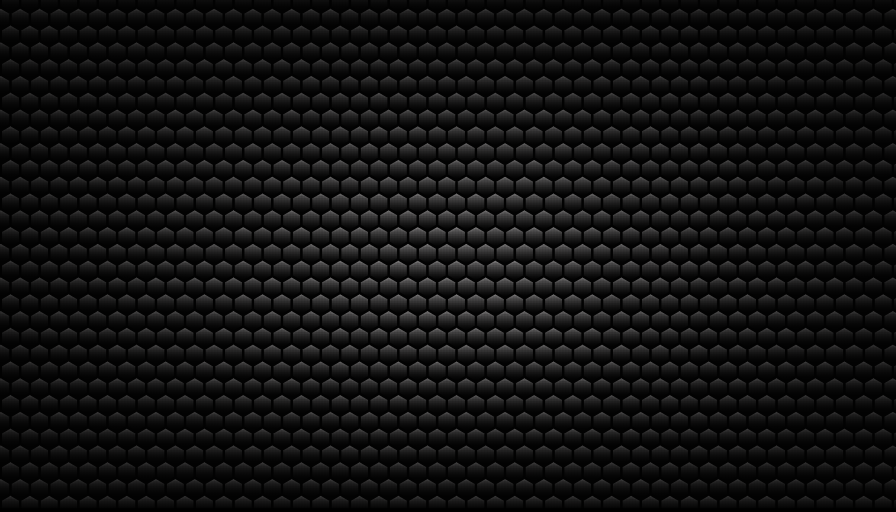
Reproduce this pattern procedurally as a WebGL 1 fragment shader.

```glsl
precision highp float;

uniform vec2 u_resolution;

const float COLUMNS = 46.2;
const float APOTHEM = 0.435;
const vec2 LATTICE = vec2(1.0, 1.7320508);
const vec3 GAP_COLOR = vec3(0.008);
const vec3 TILE_TINT = vec3(1.01, 0.995, 1.0);

float hash(vec2 p) {
  return fract(sin(dot(p, vec2(41.3, 289.1))) * 4375.5);
}

// Offset from the nearest hexagon centre in xy, that centre in zw.
vec4 hexCell(vec2 p) {
  vec2 evenCenter = floor(p / LATTICE + 0.5) * LATTICE;
  vec2 oddCenter = (floor(p / LATTICE) + 0.5) * LATTICE;
  vec2 a = p - evenCenter;
  vec2 b = p - oddCenter;
  return dot(a, a) < dot(b, b) ? vec4(a, evenCenter) : vec4(b, oddCenter);
}

// Signed distance to a hexagon with its points up and down.
float hexDistance(vec2 p, float apothem) {
  p = abs(p);
  return max(p.x, dot(p, vec2(0.5, 0.8660254))) - apothem;
}

// Soft elliptical spotlight, 1 in the middle of the canvas.
float spotlight(vec2 uv) {
  vec2 d = uv * 2.0 - 1.0;
  return exp(-1.8 * dot(d, d));
}

// Fine crossed threads on the tile faces.
float weave(vec2 p) {
  return sin((p.x + p.y * 1.6) * 21.0) * sin((p.x - p.y * 1.6) * 21.0);
}

// Tile brightness: lit at the upper point, falling to black below.
float tileShade(vec2 local, float dist, float light) {
  float height = clamp(local.y / (APOTHEM * 2.3094) + 0.5, 0.0, 1.0);
  float shade = pow(height, mix(2.3, 1.3, light));
  float rim = smoothstep(-0.12, -0.02, dist) * smoothstep(0.1, 0.3, local.y);
  return shade * mix(0.13, 0.4, light) * (1.0 + 0.2 * rim);
}

void main() {
  vec2 uv = gl_FragCoord.xy / u_resolution;
  float aspect = u_resolution.y / u_resolution.x;
  vec2 p = (uv - 0.5) * vec2(1.0, aspect) * COLUMNS - vec2(-0.06, 0.12);
  float pixel = COLUMNS / u_resolution.x;

  // Hexagonal tiles over dark gaps
  vec4 cell = hexCell(p);
  float dist = hexDistance(cell.xy, APOTHEM);
  float light = spotlight(uv);
  float tone = tileShade(cell.xy, dist, light);

  // Slight wear within and between tiles
  tone *= 1.0 + 0.08 * weave(p) + 0.08 * (hash(floor(cell.zw * 2.0 + 0.5)) - 0.5);
  float mask = 1.0 - smoothstep(-0.6 * pixel, 0.6 * pixel, dist);
  vec3 color = mix(GAP_COLOR, GAP_COLOR + tone * TILE_TINT, mask);

  // Black strip along the bottom
  color *= smoothstep(0.006, 0.010, uv.y);

  gl_FragColor = vec4(color, 1.0);
}
```
